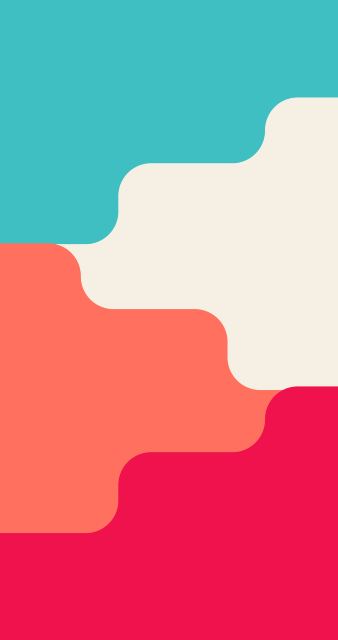
A Shadertoy shader for this background:

```glsl
// Signed distance to a rounded step centred at the origin, rising to the right.
// The lower fillet is the upper corner turned by half a circle.
float roundedStep(vec2 p, float halfRise) {
    const float radius = 0.0511;
    float side = p.y < 0.0 ? -1.0 : 1.0;
    p *= side;
    vec2 q = vec2(-p.x, p.y - halfRise) + radius;
    return side * (min(max(q.x, q.y), 0.0) + length(max(q, 0.0)) - radius);
}

// Two steps starting from the foot of the first one; negative below the stair
float stair(vec2 p) {
    return p.x < 0.1146
        ? roundedStep(p - vec2(0.0, 0.0632), 0.0632)
        : roundedStep(p - vec2(0.2292, 0.1778), 0.0514);
}

void mainImage(out vec4 fragColor, in vec2 fragCoord) {
    vec2 p = fragCoord / iResolution.y;
    float edge = 0.6 / iResolution.y;

    vec3 teal = vec3(0.25, 0.75, 0.76);
    vec3 cream = vec3(0.96, 0.94, 0.89);
    vec3 coral = vec3(1.0, 0.44, 0.37);
    vec3 crimson = vec3(0.94, 0.07, 0.30);

    // Layers from back to front; the coral stair climbs to the left
    float creamStair = stair(p - vec2(0.1849, 0.6185));
    float coralStair = stair(vec2(0.3555 - p.x, p.y - 0.3906));
    float crimsonStair = stair(p - vec2(0.1849, 0.1670));

    vec3 color = mix(cream, teal, smoothstep(-edge, edge, creamStair));
    color = mix(coral, color, smoothstep(-edge, edge, coralStair));
    color = mix(crimson, color, smoothstep(-edge, edge, crimsonStair));
    fragColor = vec4(color, 1.0);
}
```
